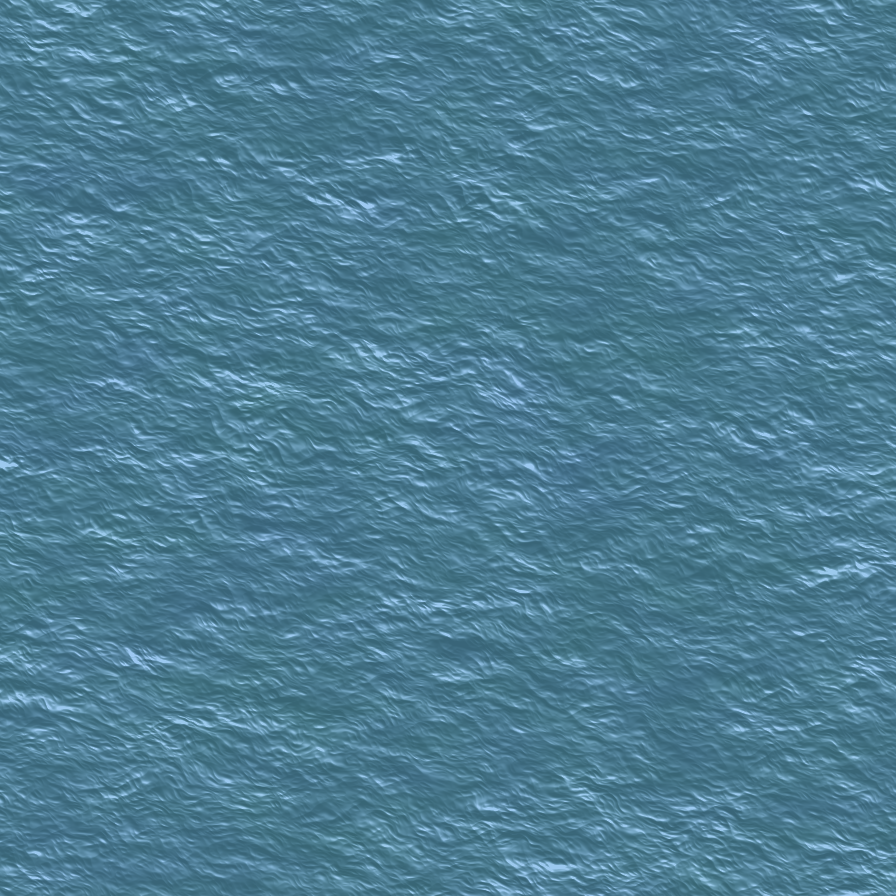
This texture is drawn by a WebGL 1 fragment shader. Its source:

```glsl
precision highp float;
// Open sea from above: wind ripples with pale crests over blue-green water.

uniform vec2 u_resolution;

vec2 hash2(vec2 cell) {
  vec2 k = vec2(dot(cell, vec2(127.1, 311.7)), dot(cell, vec2(269.5, 183.3)));
  return fract(sin(k) * 43758.5453) * 2.0 - 1.0;
}

// Gradient noise, roughly -0.7 to 0.7
float noise(vec2 p) {
  vec2 i = floor(p), f = p - i;
  vec2 u = f * f * f * (f * (f * 6.0 - 15.0) + 10.0);
  vec2 e = vec2(1.0, 0.0);
  float low = mix(dot(hash2(i), f), dot(hash2(i + e.xy), f - e.xy), u.x);
  float high = mix(dot(hash2(i + e.yx), f - e.yx), dot(hash2(i + e.xx), f - e.xx), u.x);
  return mix(low, high, u.y);
}

// Sum of stretched ripples with sharp crests, each octave at its own heading
float waveHeight(vec2 p) {
  float height = 0.0, freq = 25.0;
  for (int i = 0; i < 6; i++) {
    float k = float(i);
    float heading = -0.25 + 0.35 * sin(k * 2.4);
    vec2 along = vec2(cos(heading), sin(heading));
    vec2 q = vec2(dot(p, along) / 2.2, dot(p, vec2(-along.y, along.x))) * freq;
    float n = noise(q + 17.3 * k + 5.7) - 0.07;
    height -= (0.85 + 0.09 * k) * sqrt(n * n + 0.0006) / freq;
    freq *= 1.5;
  }
  return height;
}

void main() {
  vec2 p = gl_FragCoord.xy / u_resolution.y;

  // Bend the ripples so that crests wander
  vec2 bend = vec2(noise(p * 11.0 + 3.1), noise(p * vec2(9.0, 14.0) + 41.7));
  vec2 q = p + 0.012 * bend + 0.004 * noise(p * 38.0 + 8.3);

  // Slopes facing away reflect the sky
  vec2 skyward = 0.0016 * vec2(0.28, 0.96);
  float slope = (waveHeight(q) - waveHeight(q + skyward)) / 0.0016;

  // Broad gusts and swell vary the brightness and the roughness
  float gust = noise(p * vec2(3.0, 6.0) + 12.4);
  float swell = noise(q * vec2(10.0, 24.0) + 27.9);
  float light = slope * (0.82 + 0.3 * gust + 0.4 * swell) + 0.65 * gust + 1.1 * swell;

  // Flatten the troughs and lift the crests
  light = clamp(light, -2.0, 2.6);
  light += 0.17 * light * light - 0.3;

  vec3 water = vec3(0.307, 0.496, 0.584) * exp(vec3(0.2, 0.135, 0.137) * light);

  // Slight drift between green and blue
  float tint = noise(p * vec2(4.0, 7.0) + 63.2) + noise(p * vec2(14.0, 30.0) + 5.5);
  water += tint * vec3(0.004, -0.006, 0.02);

  gl_FragColor = vec4(water, 1.0);
}
```
